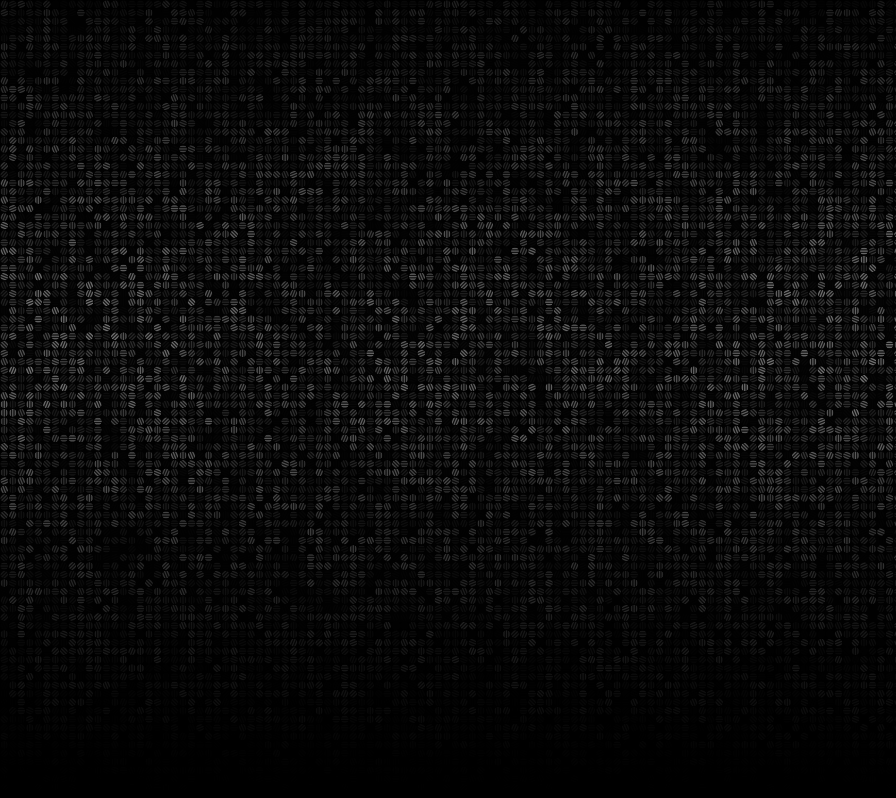
Give the GLSL for this background, as a Shadertoy shader.

```glsl
const float CELL_SIZE = 0.0095;     // share of the canvas width
const float DOT_RADIUS = 0.44;      // in cells
const float STRIPE_PERIOD = 0.29;   // in cells
const float PI = 3.14159265;
const vec3 BACKDROP = vec3(0.006);
const vec3 DOT_COLOR = vec3(0.47);

float hash(vec2 cell, float seed) {
    vec3 q = fract(vec3(cell.xyx) * 0.1031 + seed * 0.173);
    q += dot(q, q.yzx + 33.33);
    return fract((q.x + q.y) * q.z);
}

float bell(float x, float center, float width) {
    float d = (x - center) / width;
    return exp(-d * d);
}

// Parallel stripes, softened by the size of one pixel
float stripes(vec2 p, float angle, float pixel) {
    float across = dot(p, vec2(cos(angle), sin(angle)));
    float phase = PI * pixel / STRIPE_PERIOD;
    float contrast = max(sin(phase) / phase, 0.0) * step(phase, PI);
    return 0.5 + 0.5 * contrast * cos(2.0 * PI * across / STRIPE_PERIOD);
}

float disc(vec2 p, float radius, float pixel) {
    return 1.0 - smoothstep(-0.5 * pixel, 0.5 * pixel, length(p) - radius);
}

// Uneven dot strengths with some cells left nearly empty
float dotStrength(vec2 cell) {
    float level = hash(cell, 1.0);
    float lit = mix(0.1, 1.0, step(0.13, hash(cell, 2.0)));
    return lit * mix(0.2, 1.0, pow(level, 1.7));
}

// Broad horizontal band of light, slightly stronger at both sides
float lighting(vec2 uv) {
    float width = uv.y > 0.57 ? 0.39 : 0.33;
    float band = bell(uv.y, 0.57, width);
    float sides = smoothstep(0.2, 0.5, abs(uv.x - 0.5));
    float sideGlow = 0.14 * sides * bell(uv.y, 0.58, 0.18);
    float floorFade = smoothstep(-0.02, 0.14, uv.y);
    return (band + sideGlow) * floorFade;
}

// Soft ring of shade around the middle
float ringShade(vec2 p, vec2 center, float radius) {
    return 1.0 - 0.22 * bell(length(p - center), radius, 0.03);
}

void mainImage(out vec4 fragColor, in vec2 fragCoord) {
    vec2 uv = fragCoord / iResolution.xy;
    vec2 fromTop = vec2(fragCoord.x, iResolution.y - fragCoord.y) / iResolution.x;

    // Square cells counted from the top left
    vec2 grid = fromTop / CELL_SIZE;
    vec2 cell = floor(grid);
    vec2 local = fract(grid) - 0.5;
    float pixel = 1.0 / (iResolution.x * CELL_SIZE);

    // Hatched dot with its own direction
    float angle = floor(hash(cell, 3.0) * 8.0) * PI / 8.0;
    float hatch = stripes(local, angle, pixel) * disc(local, DOT_RADIUS, pixel);

    // Light and shade
    float light = lighting(uv) * ringShade(fromTop, vec2(0.525, 0.39), 0.2);
    vec3 color = BACKDROP * light + DOT_COLOR * hatch * dotStrength(cell) * light;
    fragColor = vec4(color, 1.0);
}
```
